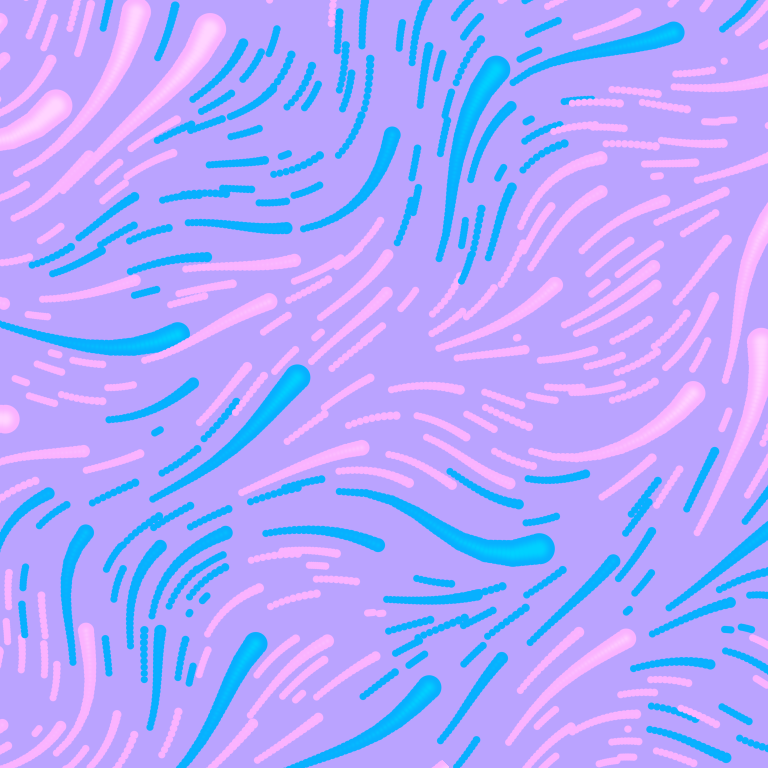
A three.js fragment shader for this pattern:

```glsl
// Tapered, beaded brush strokes that follow a smooth noise flow field.
// Strokes sit on four jittered grids of halving size; a stroke is left out
// when its path would run into one of the larger strokes.
varying vec2 vUv;

#define BASE_CELL 0.17     // grid cell of the longest strokes
#define TAIL 0.0046        // radius at the thin end
#define TAPER 0.2          // growth of the head with squared length
#define BEAD 0.0055        // spacing of the beads along a stroke
#define GAP 0.0105         // free space kept around larger strokes
#define FLOW_SCALE 2.6
#define FLOW_MEAN 0.35
#define FLOW_SWING 2.9
#define BLUE_LEVEL 0.09    // higher means fewer blue areas
#define EDGE 0.0009        // half width of the soft edge

const int STEPS = 8;
const vec3 LILAC = vec3(0.73, 0.64, 1.0);
const vec3 PINK = vec3(0.98, 0.70, 1.0);
const vec3 PINK_CORE = vec3(1.0, 0.83, 1.0);
const vec3 BLUE = vec3(0.03, 0.69, 1.0);
const vec3 BLUE_CORE = vec3(0.0, 0.82, 1.0);

vec2 hash2(vec2 p) {
  vec3 q = fract(p.xyx * vec3(0.1031, 0.1030, 0.0973));
  q += dot(q, q.yzx + 33.33);
  return fract((q.xx + q.yz) * q.zy);
}

float slope(vec2 corner, vec2 offset) {
  float a = 6.2832 * hash2(corner + 57.0).x;
  return dot(vec2(cos(a), sin(a)), offset);
}

float gradientNoise(vec2 p) {
  vec2 i = floor(p), f = p - i, e = vec2(1.0, 0.0);
  vec2 u = f * f * f * (f * (f * 6.0 - 15.0) + 10.0);
  return mix(mix(slope(i, f), slope(i + e, f - e), u.x),
             mix(slope(i + e.yx, f - e.yx), slope(i + 1.0, f - 1.0), u.x), u.y);
}

vec2 flow(vec2 p) {
  float a = FLOW_MEAN + FLOW_SWING * gradientNoise(p * FLOW_SCALE);
  return vec2(cos(a), sin(a));
}

vec2 strokeCentre(vec2 cell, float size) {
  return (cell + 0.25 + 0.5 * hash2(cell + 911.0 * size)) * size;
}

// Length of the stroke in a cell, negative where the cell stays empty
float strokeLength(vec2 cell, float size) {
  vec2 h = hash2(cell + 377.0 * size + 19.0);
  bool tiny = size < 0.03;
  if (h.x > (tiny ? 0.35 : 0.85)) return -1.0;
  return size * mix(tiny ? 0.0 : 0.7, 1.7, h.y);
}

float radiusAt(float t, float len) {
  return TAIL + TAPER * len * len * t * sqrt(t);
}

// Signed distance to the chain of beads traced along the flow
float strokeDistance(vec2 p, vec2 cell, float size) {
  float len = strokeLength(cell, size);
  vec2 c = strokeCentre(cell, size);
  if (len < 0.0 || distance(p, c) > 0.6 * len + 0.035) return 1.0;
  float stride = len / float(STEPS);
  float beads = max(1.0, floor(stride / BEAD + 0.5));
  vec2 a = c - 0.5 * len * flow(c);
  float d = 1.0;
  for (int i = 0; i < STEPS; i++) {
    vec2 ab = stride * flow(a);
    float h = clamp(dot(p - a, ab) / (dot(ab, ab) + 1e-9), 0.0, 1.0);
    h = floor(h * beads + 0.5) / beads;
    float r = radiusAt((float(i) + h) / float(STEPS), len);
    d = min(d, distance(p, a + h * ab) - r);
    a += ab;
  }
  return d;
}

float gridDistance(vec2 p, float size) {
  float d = 1.0;
  for (int k = 0; k < 9; k++) {
    vec2 n = vec2(mod(float(k), 3.0), floor(float(k) / 3.0)) - 1.0;
    d = min(d, strokeDistance(p, floor(p / size) + n, size));
  }
  return d;
}

// True when the path of a stroke comes too near a larger stroke
bool blocked(vec2 cell, float size, int layer) {
  float len = strokeLength(cell, size);
  vec2 c = strokeCentre(cell, size);
  vec2 a = c - 0.5 * len * flow(c);
  for (int i = 0; i <= 4; i++) {
    float room = GAP - TAIL + radiusAt(float(i) / 4.0, len);
    float larger = BASE_CELL;
    for (int j = 0; j < 3; j++) {
      if (j >= layer) break;
      if (gridDistance(a, larger) < room) return true;
      larger *= 0.5;
    }
    a += 0.125 * len * flow(a);
    a += 0.125 * len * flow(a);
  }
  return false;
}

void main() {
  vec3 color = LILAC;
  float size = BASE_CELL;
  for (int layer = 0; layer < 4; layer++) {
    for (int k = 0; k < 9; k++) {
      vec2 cell = floor(vUv / size) + vec2(mod(float(k), 3.0), floor(float(k) / 3.0)) - 1.0;
      float d = strokeDistance(vUv, cell, size);
      if (d < EDGE && !blocked(cell, size, layer)) {
        // Colour by region, lighter towards the core of thick strokes
        float region = gradientNoise(strokeCentre(cell, size) * 3.2 + 21.7)
                     + 0.2 * (hash2(cell + 71.0).x - 0.5);
        float core = smoothstep(0.003, 0.017, -d);
        vec3 paint = region > BLUE_LEVEL ? mix(BLUE, BLUE_CORE, core) : mix(PINK, PINK_CORE, core);
        color = mix(color, paint, 1.0 - smoothstep(-EDGE, EDGE, d));
      }
    }
    size *= 0.5;
  }
  gl_FragColor = vec4(color, 1.0);
}
```
